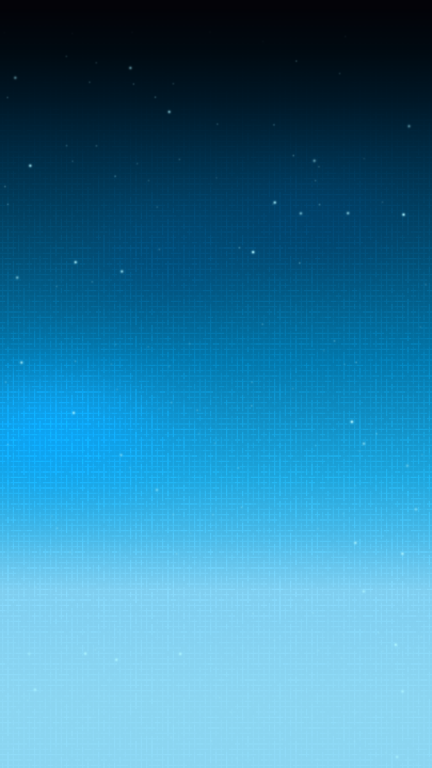
Give the GLSL for this background, as a Shadertoy shader.

```glsl
vec3 hash3(vec2 cell) {
    vec3 q = fract(vec3(cell.xyx) * vec3(0.1031, 0.1030, 0.0973));
    q += dot(q, q.yxz + 33.33);
    return fract((q.xxy + q.yzz) * q.zyx);
}

// Vertical sky gradient, from the pale base up to near black
vec3 skyGradient(float y) {
    vec3 sky = vec3(0.55, 0.84, 0.95);
    sky = mix(sky, vec3(0.51, 0.82, 0.95), smoothstep(0.08, 0.23, y));
    sky = mix(sky, vec3(0.30, 0.74, 0.92), clamp((y - 0.23) / 0.07, 0.0, 1.0));
    sky = mix(sky, vec3(0.12, 0.66, 0.88), clamp((y - 0.30) / 0.08, 0.0, 1.0));
    sky = mix(sky, vec3(0.01, 0.48, 0.69), clamp((y - 0.38) / 0.15, 0.0, 1.0));
    sky = mix(sky, vec3(0.01, 0.31, 0.46), clamp((y - 0.53) / 0.14, 0.0, 1.0));
    sky = mix(sky, vec3(0.00, 0.17, 0.27), clamp((y - 0.67) / 0.13, 0.0, 1.0));
    sky = mix(sky, vec3(0.00, 0.09, 0.15), clamp((y - 0.80) / 0.07, 0.0, 1.0));
    sky = mix(sky, vec3(0.00, 0.04, 0.07), clamp((y - 0.87) / 0.06, 0.0, 1.0));
    return mix(sky, vec3(0.01, 0.01, 0.03), clamp((y - 0.93) / 0.06, 0.0, 1.0));
}

float glow(vec2 uv, vec2 center, vec2 radius) {
    vec2 d = (uv - center) / radius;
    return exp(-dot(d, d));
}

// One optional star per cell, kept clear of the cell borders
float starLayer(vec2 p, float cells, float density, float radius) {
    vec2 cell = floor(p * cells);
    vec3 rnd = hash3(cell + cells);
    vec2 center = (cell + 0.2 + 0.6 * rnd.xy) / cells;
    float d = length(p - center) / radius;
    float brightness = 0.35 + 0.65 * fract(rnd.z * 57.0);
    return step(rnd.z, density) * brightness * exp(-d * d);
}

// Thin repeating lines, broken up cell by cell and softened by one pixel
float gridLines(vec2 p, float cells) {
    vec2 id = floor(p * cells);
    vec2 d = abs(fract(p * cells) - 0.5);
    float soft = 0.7 * cells / iResolution.x;
    vec2 line = 1.0 - smoothstep(vec2(0.05), vec2(0.08 + soft), d);
    line *= 0.6 + 0.4 * vec2(hash3(vec2(id.x, 3.0)).x, hash3(vec2(7.0, id.y)).y);
    line *= 0.3 + 0.9 * hash3(id + 19.0).xy;
    return max(line.x, line.y);
}

void mainImage(out vec4 fragColor, in vec2 fragCoord) {
    vec2 uv = fragCoord / iResolution.xy;
    vec2 p = fragCoord / iResolution.x;
    vec3 color = skyGradient(uv.y);

    // Blue light at the left and dim haze in the upper sky
    color = mix(color, vec3(0.05, 0.67, 1.0), 0.85 * glow(uv, vec2(0.12, 0.435), vec2(0.25, 0.080)));
    color = mix(color, vec3(0.00, 0.27, 0.46), 0.50 * glow(uv, vec2(0.72, 0.71), vec2(0.22, 0.070)));
    color = mix(color, vec3(0.00, 0.30, 0.50), 0.45 * glow(uv, vec2(0.38, 0.67), vec2(0.18, 0.075)));

    // Fine mesh, strongest across the middle
    float meshFade = smoothstep(0.10, 0.50, uv.y) * (1.0 - smoothstep(0.65, 0.95, uv.y));
    color *= 1.0 + (gridLines(p, 81.0) - 0.25) * (0.03 + 0.10 * meshFade);

    // Bright stars over a dust of faint ones, thinning out at the top
    float stars = 0.95 * starLayer(p, 9.0, 0.25, 0.0036);
    stars += 0.22 * starLayer(p, 21.0, 0.14, 0.0026);
    stars *= 1.0 - smoothstep(0.88, 0.98, uv.y);
    color = mix(color, vec3(0.66, 0.95, 1.0), min(stars, 1.0));

    fragColor = vec4(color, 1.0);
}
```
